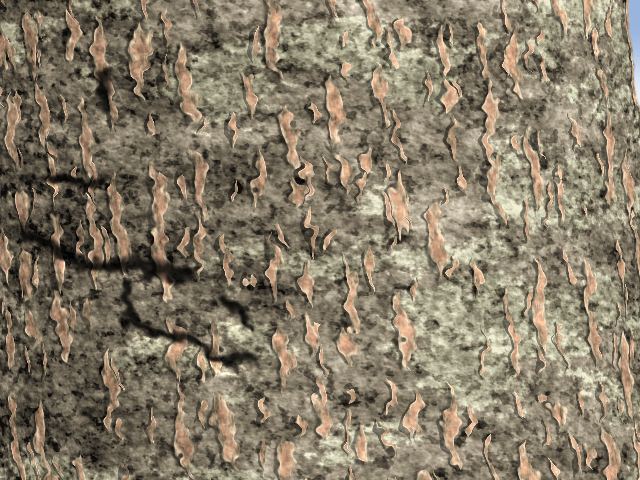
Reproduce this texture procedurally as a Shadertoy shader.

```glsl
// Sunlit tree bark: a rough grey-brown trunk with pale lichen, dark creases
// and vertical rows of split, flaking cork with salmon cores.
// Layered value noise sets a tone, which a warm ramp turns into colour.

const vec3 DARK_BARK = vec3(0.17, 0.155, 0.135);
const vec3 PALE_BARK = vec3(0.89, 0.85, 0.77);
const vec3 SALMON = vec3(0.84, 0.60, 0.47);
const vec3 LICHEN_TINT = vec3(0.97, 1.01, 0.98);
const vec3 FLAKE_TINT = vec3(1.05, 0.98, 0.92);

float hash(vec2 p) {
    vec3 q = fract(p.xyx * 0.1031);
    q += dot(q, q.yzx + 33.33);
    return fract((q.x + q.y) * q.z);
}

float noise(vec2 p) {
    vec2 i = floor(p), f = fract(p);
    f = f * f * (3.0 - 2.0 * f);
    return mix(mix(hash(i), hash(i + vec2(1, 0)), f.x),
               mix(hash(i + vec2(0, 1)), hash(i + vec2(1, 1)), f.x), f.y);
}

float fbm(vec2 p, int octaves) {
    float sum = 0.0, total = 0.0, weight = 1.0;
    for (int i = 0; i < octaves; i++) {
        sum += weight * noise(p);
        total += weight;
        weight *= 0.62;
        p = mat2(1.6, 1.2, -1.2, 1.6) * p + 7.3;
    }
    return sum / total;
}

// Tone 0..1 to bark colour, slightly browner in the middle
vec3 barkRamp(float tone) {
    float t = clamp(tone, -0.16, 1.12);
    return mix(DARK_BARK, PALE_BARK, t) - vec3(0.0, 0.01, 0.035) * max(4.0 * t * (1.0 - t), 0.0);
}

// Profile of upright spindles scattered in columns: above 0 inside, 1 at the core
float flakes(vec2 p, vec2 cell, float halfWidth, float chance) {
    float best = -1.0;
    for (int j = -1; j <= 1; j++)
    for (int i = -1; i <= 1; i++) {
        vec2 id = floor(p / cell) + vec2(i, j);
        float column = 0.7 * hash(vec2(id.x, 5.0)) + 0.3 * hash(id + 29.0);
        vec2 centre = (id + 0.5 + 0.8 * (vec2(column, hash(id)) - 0.5)) * cell;
        vec2 size = vec2(halfWidth, cell.y) * mix(vec2(0.5, 0.22), vec2(1.0, 0.6),
                    vec2(hash(id + 41.0), hash(id + 17.0)));
        vec2 q = abs(p - centre) / size;
        if (hash(id + 73.0) < chance) best = max(best, 1.0 - q.x - q.y * q.y);
    }
    return best;
}

float allFlakes(vec2 p) {
    return max(flakes(p, vec2(0.092, 0.17), 0.021, 0.72),
               flakes(p + 3.7, vec2(0.061, 0.085), 0.010, 0.5));
}

float crease(vec2 p, vec2 a, vec2 b, float width) {
    vec2 ab = b - a;
    float along = clamp(dot(p - a, ab) / dot(ab, ab), 0.0, 1.0);
    return smoothstep(width, 0.15 * width, length(p - a - ab * along));
}

float allCreases(vec2 p) {
    float c = crease(p, vec2(-0.05, 0.52), vec2(0.11, 0.455), 0.026);
    c = max(c, crease(p, vec2(0.11, 0.455), vec2(0.36, 0.43), 0.018));
    c = max(c, crease(p, vec2(0.20, 0.32), vec2(0.46, 0.24), 0.020));
    c = max(c, crease(p, vec2(0.43, 0.38), vec2(0.47, 0.32), 0.016));
    c = max(c, crease(p, vec2(0.04, 0.63), vec2(0.17, 0.62), 0.018));
    c = max(c, crease(p, vec2(0.21, 0.39), vec2(0.22, 0.32), 0.022));
    return max(c, crease(p, vec2(0.20, 0.77), vec2(0.22, 0.86), 0.022));
}

void mainImage(out vec4 fragColor, in vec2 fragCoord) {
    vec2 uv = fragCoord / iResolution.y;
    float edge = 1.306 + 0.11 * (1.0 - uv.y);

    // Wrap the surface round the trunk
    float across = clamp((uv.x - edge + 0.73) / 0.80, -0.98, 0.98);
    vec2 p = vec2(0.6 + 0.80 * asin(across), uv.y);

    // Ragged displacement shared by flakes and creases
    vec2 ragged = 0.032 * (vec2(noise(p * vec2(12, 17)), noise(p * 15.0 + 9.0)) - 0.5)
                + 0.020 * (vec2(noise(p * 58.0), noise(p * 58.0 + 31.0)) - 0.5);

    // Daylight from the right, weathered bands, rough relief and grain
    float light = mix(-0.20, 0.13, smoothstep(0.0, 1.0, uv.x)) - 0.12 * smoothstep(1.2, 1.33, uv.x);
    float band = noise(p * vec2(2.2, 11.0) + 4.0) - 0.5;
    float rough = fbm(p * vec2(13, 21), 5);
    float relief = rough - fbm((p + vec2(0.004, 0.003)) * vec2(13, 21), 5);
    float grain = fbm(p * vec2(75, 95), 3);
    float tone = 0.46 + light + 0.26 * band + 0.75 * (rough - 0.5) + 0.9 * relief + 0.65 * (grain - 0.5);
    tone -= 0.30 * smoothstep(0.56, 0.70, fbm(p * vec2(48, 62) + 17.0, 3));

    // Pale lichen, wide and speckled
    float patches = fbm(p * vec2(4.5, 11.0) + 12.0, 4) + 0.10 * (uv.x - 0.7);
    float lichen = smoothstep(0.54, 0.65, patches + 0.22 * (grain - 0.5));
    tone += lichen * (0.25 + 0.15 * (grain - 0.5));
    vec3 color = barkRamp(tone) * mix(vec3(1), LICHEN_TINT, lichen);

    // Cork flakes with a cast shadow on the left, torn strands and salmon cores
    float profile = allFlakes(p + ragged);
    float shadow = smoothstep(0.0, 0.35, allFlakes(p + ragged + vec2(0.009, 0.004)));
    color *= 1.0 - 0.42 * shadow;
    float strand = fbm(p * vec2(95, 48) + 3.0, 3);
    float flakeTone = 0.80 + 0.7 * light + 1.5 * (strand - 0.5) + 0.8 * relief;
    vec3 flakeColor = barkRamp(flakeTone) * FLAKE_TINT;
    float core = smoothstep(0.40, 0.70, profile + 0.7 * (strand - 0.5));
    flakeColor = mix(flakeColor, SALMON * (0.92 + light + 0.9 * (grain - 0.5)), 0.65 * core);
    color = mix(color, flakeColor, 0.92 * smoothstep(0.02, 0.22, profile));

    // Deep creases with a sunlit lip
    float gap = allCreases(p + ragged);
    float lip = allCreases(p + ragged + vec2(0.006, 0.022));
    color *= (1.0 + 0.22 * lip * (1.0 - gap)) * (1.0 - 0.80 * gap);

    // Sliver of sky beyond the trunk
    vec3 sky = mix(vec3(0.93, 0.95, 0.98), vec3(0.60, 0.71, 0.87), smoothstep(0.78, 0.95, uv.y));
    float outside = smoothstep(-0.003, 0.003, uv.x - edge + 0.3 * ragged.x);
    fragColor = vec4(clamp(mix(color, sky, outside), 0.0, 1.0), 1.0);
}
```
